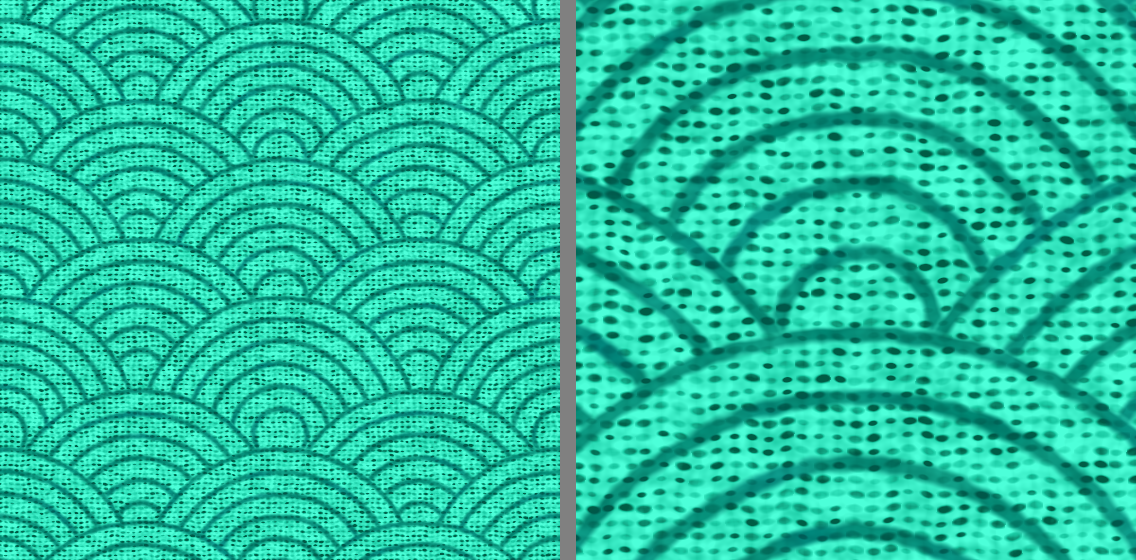
Left, the full canvas; right, a detail of the centre.
Reproduce this pattern procedurally as a Shadertoy shader.

```glsl
// Overlapping wave scallops of concentric arcs, printed on coarse woven cloth.
// Rows are layered back to front; each covers the one behind. A plain weave
// with dark gaps and gradient-noise slubs then shades the print.

#define PERIOD 0.5                      // scallop width
#define RADIUS 0.246                    // outermost arc
#define RING_STEP 0.0398                // distance between arcs
#define RING_LAST 5.0                   // index of the innermost arc
#define LINE_WIDTH 0.0092
#define PAIR_STEP 0.254                 // drop between pairs of rows
#define ROW_WOBBLE 0.0104               // uneven row spacing
#define THREADS vec2(96.0, 118.0)
#define DARK vec3(0.0, 0.36, 0.27)
#define MID vec3(0.10, 0.79, 0.64)
#define LIGHT vec3(0.30, 1.0, 0.85)
#define INK vec3(0.0, 0.46, 0.39)

float hash(vec2 p) {
    vec3 q = fract(p.xyx * vec3(0.1031, 0.1030, 0.0973));
    q += dot(q, q.yzx + 33.33);
    return fract((q.x + q.y) * q.z);
}

float gradDot(vec2 cell, vec2 corner, vec2 f) {
    float a = 6.2832 * hash(cell + corner);
    return dot(vec2(cos(a), sin(a)), f - corner);
}

// Gradient noise, roughly -0.7 to 0.7
float noise(vec2 p) {
    vec2 i = floor(p), f = fract(p);
    vec2 u = f * f * f * (f * (f * 6.0 - 15.0) + 10.0);
    return mix(mix(gradDot(i, vec2(0, 0), f), gradDot(i, vec2(1, 0), f), u.x),
               mix(gradDot(i, vec2(0, 1), f), gradDot(i, vec2(1, 1), f), u.x), u.y);
}

// Ink coverage of the layered scallops; y runs downward
float scallops(vec2 p, float blur) {
    float ink = 0.0;
    for (int k = -2; k <= 9; k++) {
        float pair = floor(float(k) * 0.5);
        float odd = float(k) - 2.0 * pair;
        float top = -0.074 + PAIR_STEP * pair + 0.104 * odd
                  - ROW_WOBBLE * sin(2.4 * (pair - 1.0));
        float x = (fract((p.x - 0.25 * (1.0 - odd)) / PERIOD + 0.5) - 0.5) * PERIOD;
        float depth = RADIUS - length(vec2(x, p.y - top - RADIUS));
        float ring = clamp(round(depth / RING_STEP), 0.0, RING_LAST);
        float d = abs(depth - ring * RING_STEP) - 0.5 * LINE_WIDTH;
        float arc = 1.0 - smoothstep(-blur, blur, d);
        float cover = smoothstep(-blur, blur, depth + 0.5 * LINE_WIDTH);
        ink = mix(ink, arc, cover);
    }
    return ink;
}

// Thread brightness of the plain weave, 0 in the gaps to 1 on the crowns
float weave(vec2 p, float px) {
    vec2 q = p * THREADS + 0.4 * vec2(noise(p * vec2(9.0, 45.0)), noise(p * vec2(45.0, 9.0) + 31.0));
    vec2 f = fract(q) - 0.5;

    // Crown of whichever thread lies on top, alternating like a checkerboard
    vec2 wave = sin(3.14159 * q);
    float over = 0.5 + 0.5 * wave.x * wave.y;
    float shade = 0.90 - 0.7 * mix(f.x * f.x, f.y * f.y, over) + 0.08 * (over - 0.5);

    // Slubs along both thread directions, then fibre grain
    shade += 0.26 * noise(vec2(q.x * 0.22, q.y * 0.8));
    shade += 0.22 * noise(vec2(q.x * 0.8, q.y * 0.22) + 57.0);
    shade += 0.26 * noise(q * 1.7 + 13.0);

    // Flat gaps at thread crossings, uneven in size and depth
    vec2 knot = floor(q + 0.5);
    vec2 g = q - knot - 0.2 * (vec2(hash(knot), hash(knot + 71.0)) - 0.5);
    float size = mix(0.6, 1.1, hash(knot + 19.0));
    float soft = 0.35 + px * THREADS.x;
    float gap = 1.0 - smoothstep(1.0 - soft, 1.0 + soft, length(g / (vec2(0.42, 0.28) * size)));
    return shade - gap * mix(0.2, 0.85, hash(knot + 43.0));
}

void mainImage(out vec4 fragColor, in vec2 fragCoord) {
    float px = 1.0 / iResolution.y;
    vec2 p = fragCoord * px;
    p.y = 1.0 - p.y;

    // Hand-drawn waver plus a fine ragged edge from the cloth
    vec2 waver = 0.004 * vec2(noise(p * 11.0), noise(p * 11.0 + 23.0))
               + 0.0022 * vec2(noise(p * 85.0 + 7.0), noise(p * 85.0 + 47.0));
    float ink = scallops(p + waver, 0.0018 + px);

    // Cloth colour ramp, with faint broad fading
    float shade = clamp(weave(p, px) + 0.10 * noise(p * 7.0), 0.0, 1.0);
    vec3 cloth = shade < 0.5 ? mix(DARK, MID, shade * 2.0) : mix(MID, LIGHT, shade * 2.0 - 1.0);

    // Ink keeps some of the thread relief and drifts slightly to blue
    vec3 inkColor = INK * (0.74 + 0.42 * shade);
    inkColor.b += 0.10 * max(noise(p * 14.0 + 90.0), 0.0);
    float strength = clamp(0.88 + 0.25 * noise(p * 30.0 + 3.0), 0.0, 1.0);
    fragColor = vec4(mix(cloth, inkColor, ink * strength), 1.0);
}
```
